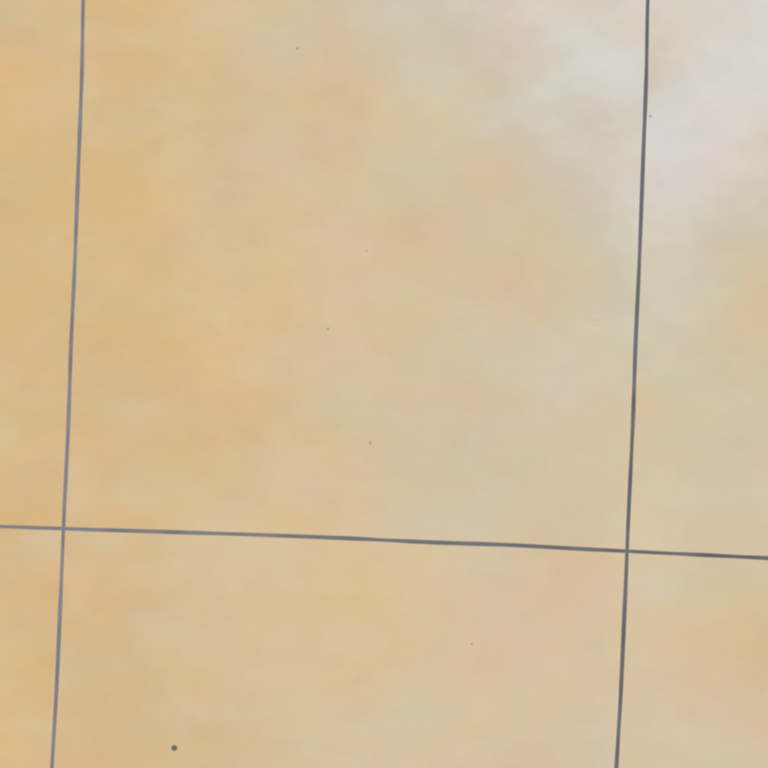
A WebGL 2 fragment shader for this texture:

```glsl
#version 300 es
precision highp float;
// Large glazed sandstone floor tiles with thin slate grout and a soft window sheen.

uniform vec2 u_resolution;
out vec4 fragColor;

const vec3 PALE = vec3(0.86, 0.84, 0.815);
const vec3 STONE = vec3(0.82, 0.775, 0.69);
const vec3 SAND = vec3(0.835, 0.755, 0.62);
const vec3 OCHRE = vec3(0.85, 0.72, 0.52);
const vec3 GROUT = vec3(0.42, 0.42, 0.44);
const vec3 SPECK = vec3(0.42, 0.37, 0.34);
const vec2 TILE_SIZE = vec2(0.735, 0.75);

float hash(vec2 p) {
    vec3 q = fract(p.xyx * vec3(0.1031, 0.1030, 0.0973));
    q += dot(q, q.yzx + 33.33);
    return fract((q.x + q.y) * q.z);
}

float noise(vec2 p) {
    vec2 cell = floor(p), f = fract(p);
    f = f * f * (3.0 - 2.0 * f);
    float low = mix(hash(cell), hash(cell + vec2(1, 0)), f.x);
    float high = mix(hash(cell + vec2(0, 1)), hash(cell + vec2(1, 1)), f.x);
    return mix(low, high, f.y);
}

// Layered noise centred on zero
float cloud(vec2 p) {
    float sum = 0.0, weight = 0.5;
    for (int i = 0; i < 5; i++) {
        sum += weight * (noise(p) - 0.5);
        p = mat2(1.7, 1.1, -1.1, 1.7) * p + 17.3;
        weight *= 0.55;
    }
    return sum;
}

float blob(vec2 p, vec2 centre, vec2 radius) {
    vec2 d = (p - centre) / radius;
    return exp(-dot(d, d));
}

// Slightly skewed and bowed floor plane; whole numbers lie on the joints
vec2 tilePlane(vec2 p) {
    vec2 joint = vec2(0.068 + 0.041 * p.y, 0.315 - 0.041 * p.x);
    joint += vec2(0.010, 0.009) * p.yx * (1.0 - p.yx);
    joint += 0.0016 * (vec2(noise(vec2(p.y * 9.0, 3.0)), noise(vec2(p.x * 9.0, 8.0))) - 0.5);
    return (p - joint) / TILE_SIZE;
}

// Warmth of the glaze: 0 is pale sheen, 1 is ochre
float glazeWarmth(vec2 p, vec2 tileId) {
    vec2 q = p + 13.7 * tileId;
    q += 0.03 * vec2(cloud(q * 9.0), cloud(q * 9.0 + 31.0));
    float warmth = 1.02 - 0.54 * p.x;
    warmth -= 0.48 * blob(p, vec2(0.90, 1.00), vec2(0.46, 0.30));
    warmth -= 0.30 * blob(p, vec2(0.87, 0.70), vec2(0.13, 0.15));
    warmth -= 0.24 * blob(p, vec2(0.61, 0.43), vec2(0.14, 0.12));
    warmth += 0.20 * blob(p, vec2(0.69, 0.71), vec2(0.10, 0.08));
    warmth += 0.30 * blob(p, vec2(1.00, 0.16), vec2(0.14, 0.09));
    warmth += 0.26 * blob(p, vec2(1.00, 0.61), vec2(0.06, 0.09));
    warmth += 0.18 * blob(p, vec2(0.16, 0.75), vec2(0.09, 0.25));
    warmth += 0.42 * cloud(q * vec2(4.0, 6.0));
    warmth += 0.52 * cloud(q * vec2(11.0, 19.0) + 5.0) * mix(1.0, 0.5, p.x);
    return warmth + 0.05 * (hash(tileId + 4.0) - 0.5);
}

vec3 glazeColour(float warmth) {
    vec3 colour = mix(PALE, STONE, smoothstep(-0.12, 0.36, warmth));
    colour = mix(colour, SAND, smoothstep(0.28, 0.68, warmth));
    return mix(colour, OCHRE, smoothstep(0.60, 1.20, warmth));
}

float disc(vec2 p, vec2 centre, float radius, float blur) {
    return 1.0 - smoothstep(radius - blur, radius + blur, length(p - centre));
}

// Sparse dark pits, at most one in each grid cell
float pits(vec2 p, float cells, float blur) {
    vec2 id = floor(p * cells);
    vec2 centre = (id + 0.2 + 0.6 * vec2(hash(id + 2.0), hash(id + 9.0))) / cells;
    float radius = mix(0.0005, 0.0018, hash(id + 21.0));
    return step(0.95, hash(id + 31.0)) * disc(p, centre, radius, blur);
}

float band(float d, float halfWidth, float blur) {
    return 1.0 - smoothstep(halfWidth - blur, halfWidth + blur, d);
}

void main() {
    vec2 p = gl_FragCoord.xy / u_resolution;
    float blur = max(0.0018, 0.75 / min(u_resolution.x, u_resolution.y));
    vec2 plane = tilePlane(p);
    vec2 toJoint = abs(plane - round(plane)) * TILE_SIZE;

    // Mottled glaze, drifting between rosy and straw tints
    vec3 colour = glazeColour(glazeWarmth(p, floor(plane)));
    colour *= 1.0 + 0.03 * cloud(p * vec2(30.0, 42.0)) + 0.05 * cloud(p * 7.0 + 40.0);
    colour += vec3(0.03, -0.03, -0.02) * cloud(p * vec2(9.0, 13.0) + 70.0);

    // Small pits and one larger chip
    colour = mix(colour, SPECK, 0.4 * pits(p, 11.0, blur));
    colour = mix(colour, GROUT * 0.8, 0.8 * disc(p, vec2(0.227, 0.026), 0.0036, blur));

    // Grout, darker to the right, with a soft worn edge
    float halfWidth = 0.0024 + 0.0008 * (noise(p * 24.0) - 0.5);
    float joint = max(band(toJoint.x, halfWidth, blur), band(toJoint.y, halfWidth, blur));
    vec3 grout = GROUT * (1.20 - 0.30 * p.x + 0.16 * (noise(p * 40.0) - 0.5));
    fragColor = vec4(mix(colour, grout, joint * 0.95), 1.0);
}
```
